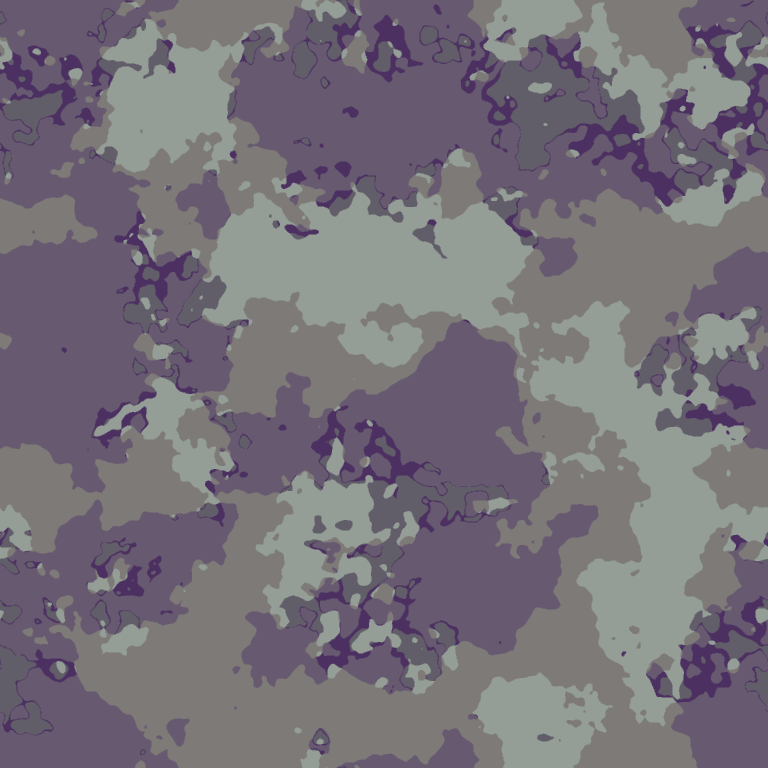
This pattern is drawn by a three.js fragment shader. Its source:

```glsl
varying vec2 vUv;

const vec3 MAUVE = vec3(0.40, 0.35, 0.44);
const vec3 TAUPE = vec3(0.49, 0.48, 0.47);
const vec3 SAGE = vec3(0.58, 0.62, 0.59);
const vec3 SLATE = vec3(0.38, 0.37, 0.41);
const vec3 PLUM = vec3(0.30, 0.19, 0.38);

float hash(vec2 cell, float seed) {
  return fract(sin(dot(cell, vec2(127.1, 311.7)) + seed * 74.7) * 43758.5453);
}

// Slope contribution of one lattice corner, wrapped to the period
float corner(vec2 cell, vec2 offset, float period, float seed) {
  vec2 wrapped = floor(mod(cell + 0.5, period));
  float angle = 6.2831853 * hash(wrapped, seed);
  return dot(vec2(cos(angle), sin(angle)), offset);
}

// Tiling gradient noise
float gradientNoise(vec2 uv, float period, float seed) {
  vec2 p = uv * period + seed * vec2(0.37, 0.71);
  vec2 cell = floor(p);
  vec2 f = p - cell;
  vec2 w = f * f * f * (f * (f * 6.0 - 15.0) + 10.0);
  vec2 e = vec2(1.0, 0.0);
  float low = mix(corner(cell, f, period, seed),
                  corner(cell + e.xy, f - e.xy, period, seed), w.x);
  float high = mix(corner(cell + e.yx, f - e.yx, period, seed),
                   corner(cell + e.xx, f - e.xx, period, seed), w.x);
  return mix(low, high, w.y);
}

// Blotch field: five octaves from broad patches to small lumps
float blotches(vec2 uv, float period, float seed) {
  float sum = 0.0;
  float amplitude = 1.0;
  for (int i = 0; i < 5; i++) {
    sum += amplitude * gradientNoise(uv, period, seed + float(i));
    amplitude *= 0.58;
    period *= 2.0;
  }
  return sum;
}

// Fine fragments that break up the overlaps
float fragments(vec2 uv, float period, float seed) {
  return gradientNoise(uv, period, seed)
       + 0.55 * gradientNoise(uv, period * 2.0, seed + 1.0);
}

vec3 camouflage(vec2 uv) {
  float sage = blotches(uv, 5.0, 3.0) - 0.067;
  float mauve = blotches(uv, 4.0, 17.0) + 0.02;

  // Flatten and roughen both fields where they overlap
  float overlap = min(sage, mauve);
  float rough = 0.7 * smoothstep(-0.12, 0.1, overlap);
  float flatten = 0.6 * max(overlap, 0.0);
  sage += rough * fragments(uv, 26.0, 31.0) - flatten;
  mauve += rough * fragments(uv, 29.0, 43.0) - flatten;

  // Plum rims swell from thin lines into spots
  float swell = smoothstep(-0.1, 0.15, gradientNoise(uv, 9.0, 57.0));
  float rim = mix(0.03, 0.24, swell);

  vec3 bare = sage > 0.0 ? SAGE : TAUPE;
  vec3 shade = sage > rim ? SLATE : PLUM;
  vec3 covered = sage > 0.0 ? shade : MAUVE;
  return mauve > 0.0 ? covered : bare;
}

void main() {
  // Four samples per point smooth the edges
  const float SPREAD = 0.0005;
  vec3 color = vec3(0.0);
  for (int i = 0; i < 4; i++) {
    float k = float(i);
    vec2 side = vec2(mod(k, 2.0), floor(k * 0.5)) * 2.0 - 1.0;
    color += camouflage(vUv + side * SPREAD);
  }
  gl_FragColor = vec4(color * 0.25, 1.0);
}
```
